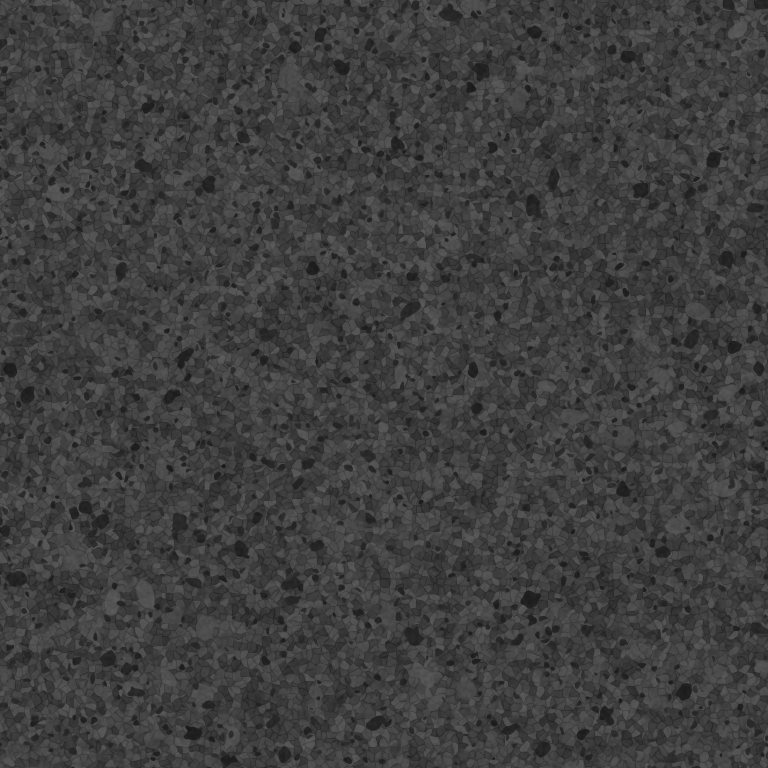
Write a WebGL 2 fragment shader that draws this texture.

```glsl
#version 300 es
precision highp float;

#define BASE_TONE 0.268
#define GRAIN_CELLS 105.0
#define GRAIN_CONTRAST 0.125
#define CREVICE_DEPTH 0.055
#define SPECK_CELLS 84.0
#define SPECK_DENSITY 0.21
#define CLOT_CELLS 30.0
#define CLOT_DENSITY 0.10
#define PEBBLE_CELLS 19.0
#define PEBBLE_DENSITY 0.15
#define ROUGHNESS 0.0055
#define EDGE_SOFTNESS 0.0011

uniform vec2 u_resolution;
out vec4 fragColor;

// Integer hash: three random values per cell and layer
vec3 hash3(vec2 cell, int layer) {
    uvec3 v = uvec3(ivec3(ivec2(cell) + 4096, layer));
    v = v * 1664525u + 1013904223u;
    v.x += v.y * v.z; v.y += v.z * v.x; v.z += v.x * v.y;
    v ^= v >> 16u;
    v.x += v.y * v.z; v.y += v.z * v.x; v.z += v.x * v.y;
    return vec3(v >> 8u) / 16777216.0;
}

// Smooth value noise, two independent channels
vec2 noise2(vec2 p, int layer) {
    vec2 i = floor(p), f = fract(p);
    f = f * f * (3.0 - 2.0 * f);
    vec2 low = mix(hash3(i, layer).xy, hash3(i + vec2(1, 0), layer).xy, f.x);
    vec2 high = mix(hash3(i + vec2(0, 1), layer).xy, hash3(i + vec2(1, 1), layer).xy, f.x);
    return mix(low, high, f.y);
}

// Packed grains: x = blended random tone, y = distance to the grain border
vec2 packedGrains(vec2 p, int layer) {
    vec2 base = floor(p);
    float nearest = 9.0, second = 9.0, toneSum = 0.0, weightSum = 0.0;
    for (int y = -1; y <= 1; y++)
    for (int x = -1; x <= 1; x++) {
        vec2 cell = base + vec2(x, y);
        vec3 h = hash3(cell, layer);
        float d = length(p - cell - h.xy);
        float weight = exp(-18.0 * d);
        toneSum += weight * h.z;
        weightSum += weight;
        second = min(second, max(nearest, d));
        nearest = min(nearest, d);
    }
    return vec2(toneSum / weightSum, second - nearest);
}

// Scattered ellipses: x = coverage, y = random tone
vec2 scatter(vec2 uv, float cells, float density, float radius, int layer) {
    vec2 p = uv * cells, base = floor(p), result = vec2(0.0);
    float soft = EDGE_SOFTNESS * cells;
    for (int y = -1; y <= 1; y++)
    for (int x = -1; x <= 1; x++) {
        vec2 cell = base + vec2(x, y);
        vec3 place = hash3(cell, layer);
        if (place.z > density) continue;
        vec3 shape = hash3(cell, layer + 100);
        vec2 d = p - cell - place.xy;
        float angle = (shape.x - 0.5) * 3.1416;
        float c = cos(angle), s = sin(angle);
        d = mat2(c, -s, s, c) * d;
        float stretch = mix(1.0, 1.35, shape.y);
        float size = radius * mix(0.55, 1.1, shape.z);
        float dist = length(d * vec2(1.0 / stretch, stretch)) - size;
        float cover = smoothstep(soft, -soft, dist);
        if (cover > result.x) result = vec2(cover, shape.y);
    }
    return result;
}

void main() {
    vec2 uv = gl_FragCoord.xy / min(u_resolution.x, u_resolution.y);
    vec2 wobble = noise2(uv * 125.0, 1) - 0.5;
    vec2 rough = uv + ROUGHNESS * wobble;
    vec2 smoothUv = uv + 0.3 * ROUGHNESS * wobble;
    float patches = noise2(uv * 7.0, 2).x - 0.5;

    // Fine packed matrix with dark crevices
    vec2 grain = packedGrains(rough * GRAIN_CELLS, 3);
    float tone = BASE_TONE + GRAIN_CONTRAST * (grain.x - 0.5);
    tone -= CREVICE_DEPTH * (1.0 - smoothstep(0.0, 0.27, grain.y));

    // Mid-sized and pale grains, then larger pebbles
    vec2 chip = scatter(rough, 48.0, 0.32, 0.38, 4);
    tone = mix(tone, mix(0.21, 0.305, chip.y), 0.6 * chip.x);
    vec2 pale = scatter(smoothUv, 62.0, 0.11, 0.35, 5);
    tone = mix(tone, mix(0.28, 0.335, pale.y), 0.8 * pale.x);
    vec2 pebble = scatter(smoothUv, PEBBLE_CELLS, PEBBLE_DENSITY, 0.25, 6);
    tone = mix(tone, mix(0.285, 0.345, pebble.y), 0.75 * pebble.x);

    // Dark specks and ragged clots
    float speckDensity = SPECK_DENSITY * (1.0 + 0.9 * patches);
    vec2 speck = scatter(rough, SPECK_CELLS, speckDensity, 0.36, 7);
    tone = mix(tone, mix(0.115, 0.175, speck.y), 0.92 * speck.x);
    vec2 clot = scatter(rough + 0.5 * ROUGHNESS * wobble.yx, CLOT_CELLS, CLOT_DENSITY, 0.30, 8);
    tone = mix(tone, mix(0.11, 0.15, clot.y), 0.92 * clot.x);

    // Broad mottling and fine grit
    tone += 0.016 * patches + 0.025 * (noise2(uv * 34.0, 9).x - 0.5);
    tone += 0.042 * (noise2(uv * 260.0, 10).x - 0.5);
    fragColor = vec4(vec3(clamp(tone, 0.09, 0.36)), 1.0);
}
```
